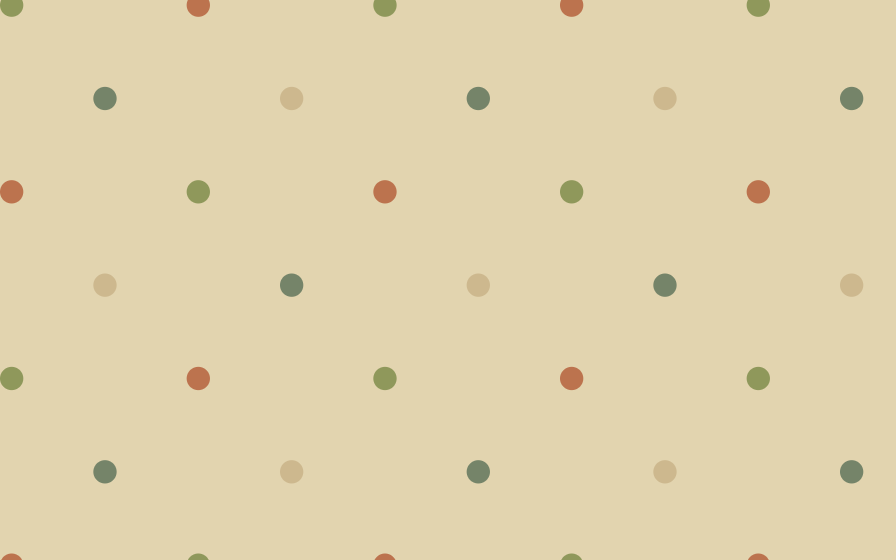
Give the GLSL for this pattern, as a Shadertoy shader.

```glsl
// Sparse polka dots on cream: two square lattices, one shifted by half a cell.
// Each lattice alternates two colours like a checkerboard; each dot is a
// smoothed circle distance. Lengths are fractions of the canvas height.

#define CELL 0.33333
#define RADIUS 0.0208
#define ORIGIN vec2(0.0208, -0.0092)
#define CREAM vec3(0.886, 0.831, 0.686)
#define RUST  vec3(0.737, 0.451, 0.306)
#define OLIVE vec3(0.561, 0.596, 0.357)
#define SPRUCE vec3(0.459, 0.518, 0.412)
#define TAN   vec3(0.804, 0.722, 0.557)

// Lays one lattice of dots over the base; p is in cells, dots sit on integers.
vec3 dotLattice(vec3 base, vec2 p, vec3 evenColor, vec3 oddColor, float pixel) {
    vec2 id = floor(p + 0.5);
    float dist = length(p - id) * CELL - RADIUS;
    float coverage = clamp(0.5 - dist / pixel, 0.0, 1.0);
    float parity = mod(id.x + id.y, 2.0);
    return mix(base, mix(evenColor, oddColor, parity), coverage);
}

void mainImage(out vec4 fragColor, in vec2 fragCoord) {
    float pixel = 1.0 / iResolution.y;
    vec2 p = (fragCoord * pixel - ORIGIN) / CELL;

    // Main lattice, then the one between its dots
    vec3 color = dotLattice(CREAM, p, RUST, OLIVE, pixel);
    color = dotLattice(color, p - 0.5, SPRUCE, TAN, pixel);

    fragColor = vec4(color, 1.0);
}
```
